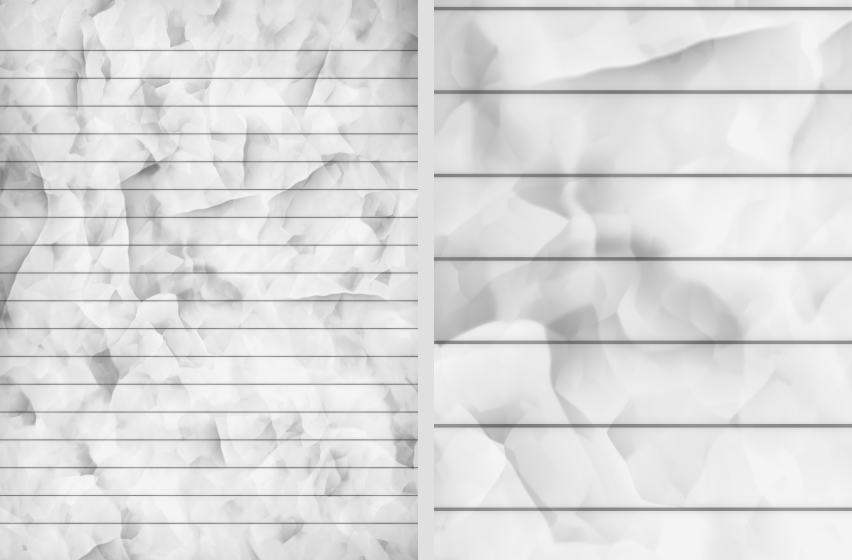
Left: the whole. Right: its middle third, enlarged.
Give the GLSL for this texture, as a Shadertoy shader.

```glsl
const float RULE_COUNT = 18.0;
const float RULE_SPACING = 0.04967;
const float FIRST_RULE = 0.0655;
const float RULE_HALF_WIDTH = 0.0011;
const float PAPER_TONE = 0.914;
const int FOLD_COUNT = 12;

// Major folds as start.xy, end.xy; the shaded side lies left of the direction
const vec4 FOLDS[FOLD_COUNT] = vec4[FOLD_COUNT](
    vec4(0.081, 0.60, 0.055, 0.74), vec4(0.21, 0.70, 0.24, 0.48),
    vec4(0.31, 0.72, 0.20, 0.66),   vec4(0.00, 0.41, 0.08, 0.62),
    vec4(0.17, 0.85, 0.14, 0.96),   vec4(0.55, 0.79, 0.59, 0.93),
    vec4(0.44, 0.81, 0.43, 0.66),   vec4(0.46, 0.66, 0.30, 0.61),
    vec4(0.61, 0.72, 0.46, 0.64),   vec4(0.72, 0.46, 0.50, 0.47),
    vec4(0.41, 0.17, 0.38, 0.26),   vec4(0.22, 0.04, 0.11, 0.00));

vec2 hash2(vec2 p) {
    vec2 q = vec2(dot(p, vec2(127.1, 311.7)), dot(p, vec2(269.5, 183.3)));
    return fract(sin(q) * 43758.5);
}

vec2 rotate(vec2 p, float angle) {
    float c = cos(angle), s = sin(angle);
    return vec2(c * p.x - s * p.y, s * p.x + c * p.y);
}

// Layered sines that bend straight creases
vec2 waver(vec2 p) {
    vec2 bend = vec2(0.0);
    float frequency = 17.0;
    for (int i = 0; i < 5; i++) {
        bend += sin(p.yx * frequency + bend * 25.0 + float(i) * vec2(1.7, 2.9)) / frequency;
        p = rotate(p, 0.8);
        frequency *= 1.9;
    }
    return bend;
}

// Cellular noise whose cells are randomly tilted planes
float facets(vec2 p, float sharpness) {
    vec2 cell = floor(p);
    float total = 0.0, weights = 0.0;
    for (int j = -1; j <= 1; j++)
    for (int i = -1; i <= 1; i++) {
        vec2 id = cell + vec2(i, j);
        vec2 offset = p - id - mix(vec2(0.1), vec2(0.9), hash2(id));
        vec2 tilt = hash2(id + 17.3) * 2.0 - 1.0;
        float level = hash2(id + 41.9).x - 0.5;
        float weight = exp(-sharpness * dot(offset, offset));
        total += weight * (dot(tilt, offset) + 0.5 * level);
        weights += weight;
    }
    return total / weights;
}

float crumple(vec2 p, vec2 bend) {
    vec2 q = p + bend * 0.17;
    float sharpness = mix(18.0, 60.0, 0.5 + 0.5 * sin(p.x * 9.0 + p.y * 13.0));
    float broad = facets(rotate(q, 0.2) * vec2(9.0, 5.0) + 3.0, sharpness);
    float middle = facets(rotate(q, -0.4) * vec2(19.0, 10.0) + 7.0, sharpness);
    float narrow = facets(rotate(q, 0.6) * vec2(32.0, 19.0) + 31.0, sharpness);
    float fine = facets(rotate(q, -0.2) * vec2(70.0, 50.0), 20.0);
    return 0.34 * broad + 0.38 * middle + 0.26 * narrow + 0.09 * fine;
}

// Shadow on one side of a crease, a thin highlight on the other
float foldShade(vec2 p, vec4 fold, float reach) {
    vec2 along = fold.zw - fold.xy, offset = p - fold.xy;
    float t = clamp(dot(offset, along) / dot(along, along), 0.0, 1.0);
    float side = (along.x * offset.y - along.y * offset.x) / length(along);
    float taper = 4.0 * t * (1.0 - t);
    float shadow = exp(-abs(side) / reach) * smoothstep(-0.002, 0.002, side);
    float highlight = exp(-abs(side) / 0.004) * smoothstep(-0.002, 0.002, -side);
    return taper * (0.23 * shadow - 0.04 * highlight);
}

// Darkened borders, strongest at the left and the upper right
float edgeShade(vec2 uv) {
    vec2 q = abs(uv * 2.0 - 1.0);
    float left = exp(-uv.x * 14.0) * exp(-pow((uv.y - 0.6) * 3.0, 2.0));
    float upperRight = exp((uv.x - 1.0) * 13.0) * smoothstep(0.55, 1.0, uv.y);
    float lowerRight = exp((uv.x - 1.0) * 5.0) * exp(-uv.y * 9.0);
    return 0.06 * pow(q.x, 7.0) + 0.05 * pow(q.y, 12.0)
         + 0.14 * left + 0.2 * upperRight + 0.1 * lowerRight;
}

float ruleCover(float y, float pixel) {
    float index = clamp(round((y - FIRST_RULE) / RULE_SPACING), 0.0, RULE_COUNT - 1.0);
    float d = abs(y - FIRST_RULE - index * RULE_SPACING);
    float core = clamp((RULE_HALF_WIDTH - d) / pixel + 0.5, 0.0, 1.0);
    return max(core, 0.35 * exp(-d * 600.0));
}

void mainImage(out vec4 fragColor, in vec2 fragCoord) {
    vec2 uv = fragCoord / iResolution.xy;
    vec2 p = fragCoord / iResolution.y;
    vec2 bend = waver(p);

    // Crumpled paper
    float relief = crumple(p, bend);
    float tone = PAPER_TONE - 0.17 * relief - 0.42 * max(relief - 0.09, 0.0);
    for (int i = 0; i < FOLD_COUNT; i++) {
        float reach = mix(0.012, 0.026, hash2(vec2(i, 3)).x);
        tone -= foldShade(p + bend * 0.12, FOLDS[i], reach);
    }
    tone = min(tone - edgeShade(uv), 0.955);

    // Printed rules with slightly uneven ink
    float ink = 0.39 + 0.04 * sin(p.x * 23.0 + p.y * 71.0) * sin(p.x * 57.0);
    tone *= 1.0 - ink * ruleCover(p.y, 1.0 / iResolution.y);
    fragColor = vec4(vec3(tone), 1.0);
}
```
